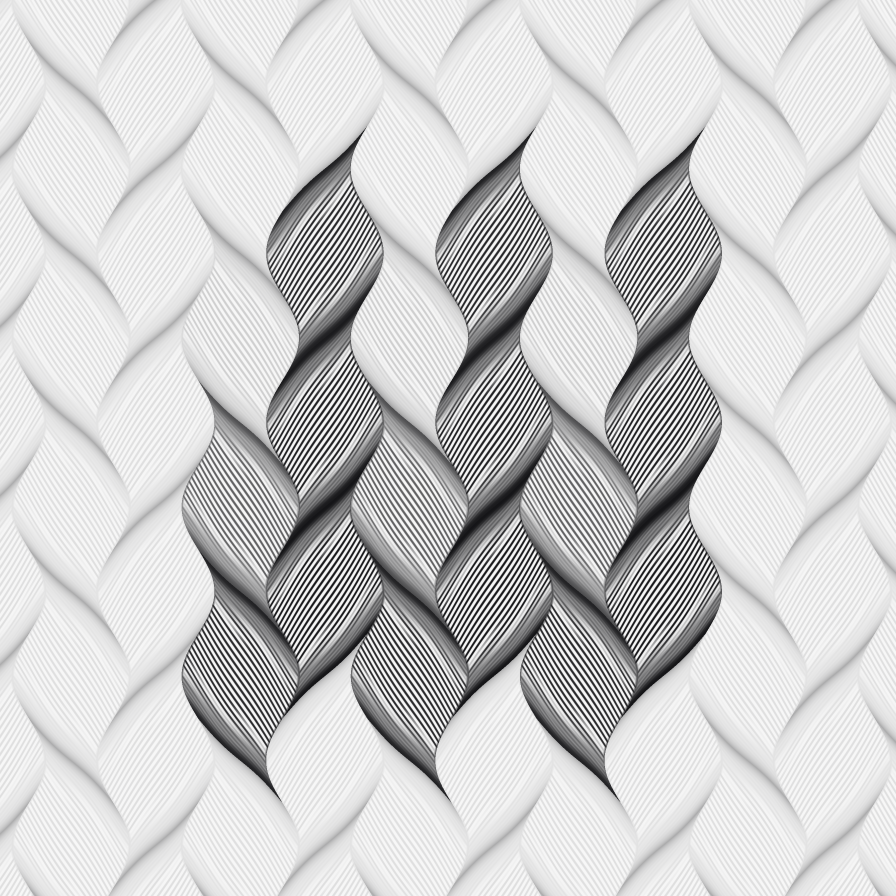
Give the GLSL for this pattern, as a Shadertoy shader.

```glsl
// Interlocked S-shaped leaves drawn with fine engraved lines: wavy columns lean
// alternately right and left, and diagonal creases cut each column into leaves.
// Lines crowd into black at the creases; a central block of leaves is inked darker.

const float PERIOD     = 0.1888;               // column pair width = leaf height
const vec2  ANCHOR     = vec2(0.3626, 0.7174); // centre of the upper left dark leaf
const float WAVE       = 0.097;                // swing of the column borders
const float BEND       = 0.015;                // S-bend of the creases
const float LINE_FREQ  = 19.0;                 // engraved lines per unit of flow
const float LINE_COVER = 0.43;                 // inked share of each line step
const float LINE_LEAN  = 0.6;                  // steepness of lines against the crease
const float BARB_STEP  = 3.0;                  // lines per pale barb
const float BAND_INK   = 0.60;                 // grey of the band beside a crease
const vec3  PAPER      = vec3(0.968);
const vec3  INK        = vec3(0.045, 0.045, 0.055);
const float TONE_PALE  = 0.10;
const float TONE_DARK  = 0.95;
const int   SAMPLES    = 3;                    // supersampling per axis
const float TAU        = 6.2831853;

// Ink strength of a leaf, from its column (half periods) and row (periods).
float leafTone(float column, float row, bool leansRight) {
    if (leansRight) {
        bool inside = column > -0.5 && column < 4.5 && row > -2.5 && row < 0.5;
        return inside ? TONE_DARK - 0.03 * (row + 2.0) : TONE_PALE;
    }
    if (column < -1.5 || column > 3.5 || row < -3.0 || row > 0.0) return TONE_PALE;
    return row < -2.0 ? 0.88 : (row < -1.0 ? 0.64 : 0.17);
}

// Soft-edged periodic stripe covering the given share of each step.
float stripe(float phase, float cover, float soft) {
    float d = abs(fract(phase) - 0.5) * 2.0;
    return 1.0 - smoothstep(cover - soft, cover + soft, d);
}

// Ink coverage of a leaf: t runs from crease to crease (-0.5 to 0.5), u across.
float engraving(float u, float t) {
    float e = 0.5 - abs(t);
    float s = 2.0 * t;
    float flow = LINE_LEAN * u - t - 0.45 * t * s * s * s * s;
    float phase = flow * LINE_FREQ;

    // Fine lines swell towards the crease and merge into a grey band.
    float lines = stripe(phase, LINE_COVER + 0.25 * exp(-e / 0.08), 0.22);
    float band = 1.0 - smoothstep(0.10, 0.25, e);
    float ink = mix(lines, BAND_INK, 0.85 * band);

    // Pale barbs taper to points on their way to the crease.
    float reach = smoothstep(0.055, 0.20, e) * (1.0 - smoothstep(0.21, 0.32, e));
    float barb = stripe(phase / BARB_STEP, 0.40 * reach, 0.13) * smoothstep(0.05, 0.12, e);
    ink *= 1.0 - 0.75 * barb * reach;

    // Solid black core with a soft fall-off.
    float core = 1.0 - smoothstep(0.012, 0.085, e);
    return mix(ink, 1.0, core);
}

vec3 weave(vec2 p) {
    // Each half-period cell holds one wavy border between two columns.
    float cell = floor(2.0 * p.x);
    float side = mod(cell, 2.0) < 0.5 ? 1.0 : -1.0;
    float border = 0.5 * cell + 0.25 + side * WAVE * cos(TAU * p.y);
    float column = cell + step(border, p.x);

    // Odd columns are mirrored and shifted by half a period.
    bool leansRight = mod(column, 2.0) < 0.5;
    float shift = leansRight ? 0.0 : 0.5;
    float u = (p.x - 0.5 * column) * (leansRight ? 1.0 : -1.0);
    float t = p.y - shift - u + BEND * sin(2.0 * TAU * u);
    float row = floor(t + 0.5);
    t -= row;

    float tone = leafTone(column, row + shift, leansRight);
    float ink = engraving(u, t);

    // Thin contour on the column border.
    float contour = 1.0 - smoothstep(0.0, 0.018, abs(p.x - border));
    ink = max(ink, 0.75 * contour);

    // Creases stay visible on the pale leaves.
    float e = 0.5 - abs(t);
    float crease = 0.20 * exp(-e / 0.022) + 0.055 * exp(-e / 0.09);
    float amount = clamp(tone * ink + crease * (1.0 - tone), 0.0, 1.0);
    return mix(PAPER, INK, amount);
}

void mainImage(out vec4 fragColor, in vec2 fragCoord) {
    float size = min(iResolution.x, iResolution.y);
    vec3 sum = vec3(0.0);
    for (int j = 0; j < SAMPLES; j++) {
        for (int i = 0; i < SAMPLES; i++) {
            vec2 jitter = (vec2(i, j) + 0.5) / float(SAMPLES) - 0.5;
            vec2 uv = (fragCoord + jitter) / size;
            sum += weave((uv - ANCHOR) / PERIOD);
        }
    }
    fragColor = vec4(sum / float(SAMPLES * SAMPLES), 1.0);
}
```
